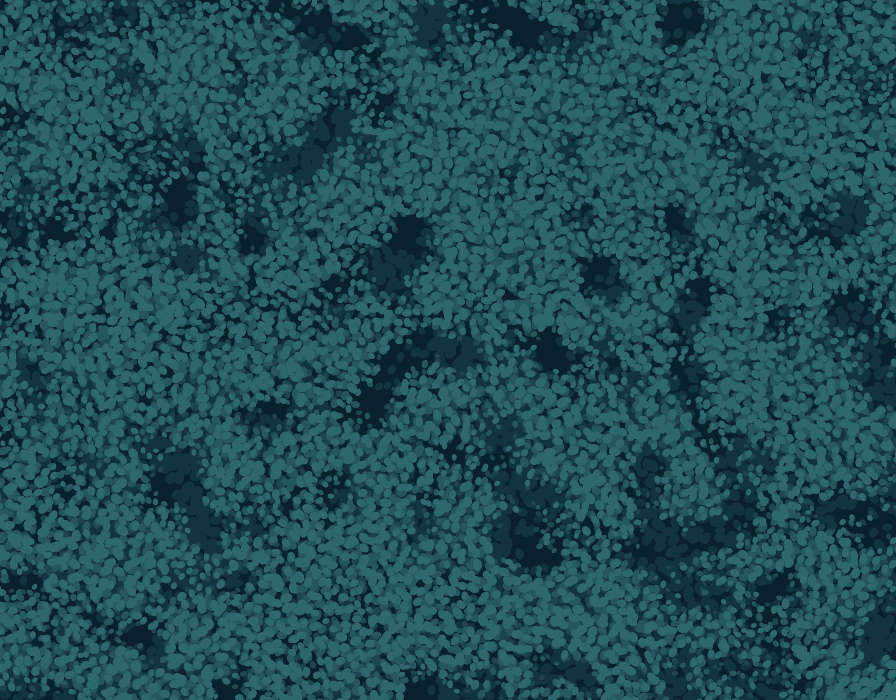
This pattern is drawn by a WebGL 2 fragment shader. Its source:

```glsl
#version 300 es
precision highp float;
// Layered teal grains, thinning out over small irregular dark hollows.

#define GRAINS 66.0       // grain cells per canvas height
#define PATCHES 15.5      // hollows per canvas height
#define JITTER 0.86       // scatter of grains inside their cells
#define STRETCH 1.15      // grain elongation
#define SOFTNESS 0.5      // edge half-width in pixels
#define CLUMPING 0.2      // grain-to-grain variation of density
#define SPARSEST 0.18     // growth below which a grain is left out
#define ABYSS vec3(0.035, 0.125, 0.175)
#define DEEP  vec3(0.07, 0.20, 0.25)
#define LOW   vec3(0.11, 0.27, 0.31)
#define MID   vec3(0.15, 0.34, 0.37)
#define TOP   vec3(0.18, 0.405, 0.43)

uniform vec2 u_resolution;
out vec4 outColor;

float hash(vec2 p) {
  return fract(sin(dot(p, vec2(127.1, 311.7))) * 43758.5453);
}

mat2 rotation(float angle) {
  float c = cos(angle), s = sin(angle);
  return mat2(c, s, -s, c);
}

float noise(vec2 p) {
  vec2 i = floor(p), f = fract(p);
  f = f * f * (3.0 - 2.0 * f);
  return mix(mix(hash(i), hash(i + vec2(1, 0)), f.x),
             mix(hash(i + vec2(0, 1)), hash(i + vec2(1, 1)), f.x), f.y);
}

// Two octaves, turned against each other to hide the lattice
float density(vec2 p) {
  return 0.65 * noise(rotation(0.5) * p) + 0.35 * noise(rotation(1.3) * p * 2.1 + 17.0);
}

// Coverage of one layer of ellipses; density between range.x and range.y
// grows each grain up to the given radius.
float grains(vec2 uv, float seed, float radius, vec2 range, vec2 fieldShift) {
  mat2 turn = rotation(seed);
  vec2 p = turn * uv * GRAINS;
  vec2 cell = floor(p);
  float nearest = 1.0;
  for (int y = -1; y <= 1; y++) {
    for (int x = -1; x <= 1; x++) {
      vec2 id = cell + vec2(x, y);
      vec2 key = id + seed * 37.0;
      vec2 scatter = vec2(hash(key), hash(key + 51.3)) - 0.5;
      vec2 center = id + 0.5 + JITTER * scatter;
      vec2 home = center * turn / GRAINS;

      // Size follows the patches, direction follows a loose flow
      float crowd = density(home * PATCHES + fieldShift) + CLUMPING * (hash(key + 77.7) - 0.5);
      float growth = smoothstep(range.x, range.y, crowd);
      float size = radius * mix(0.5, 1.0, growth) * mix(0.78, 1.1, hash(key + 9.7));
      float missing = step(growth, SPARSEST);
      float angle = 6.283 * noise(home * 12.0 + seed) + 1.8 * hash(key + 23.1);
      vec2 q = rotation(angle) * (p - center) * vec2(1.0 / STRETCH, STRETCH);
      nearest = min(nearest, length(q) - size + missing);
    }
  }
  float edge = SOFTNESS * GRAINS / u_resolution.y;
  return 1.0 - smoothstep(-edge, edge, nearest);
}

void main() {
  vec2 uv = gl_FragCoord.xy / u_resolution.y;
  vec2 hollows = vec2(3.0, 8.0);

  // Paint from the darkest layer up to the brightest
  vec3 color = ABYSS;
  color = mix(color, DEEP, grains(uv, 0.4, 0.70, vec2(0.24, 0.76), vec2(41.0, 27.0)));
  color = mix(color, LOW, grains(uv, 1.1, 0.38, vec2(0.20, 0.62), hollows));
  color = mix(color, MID, grains(uv, 1.9, 0.44, vec2(0.23, 0.60), hollows));
  color = mix(color, TOP, grains(uv, 2.6, 0.47, vec2(0.25, 0.60), hollows));
  outColor = vec4(color, 1.0);
}
```
